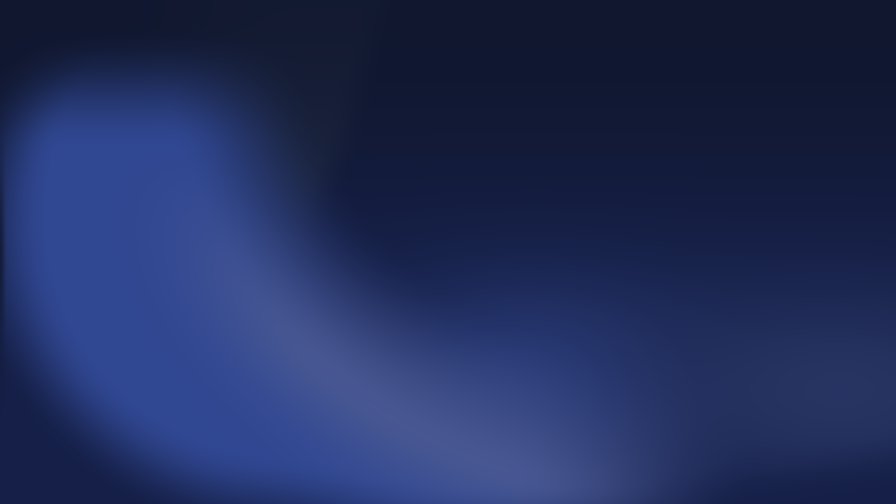
Reproduce this background procedurally as a Shadertoy shader.

```glsl
const vec3 NIGHT = vec3(0.062, 0.090, 0.185);
const vec3 NAVY = vec3(0.083, 0.123, 0.280);
const vec3 COBALT = vec3(0.188, 0.278, 0.570);
const vec3 LAVENDER = vec3(0.285, 0.345, 0.575);
const vec3 POOL_BLUE = vec3(0.180, 0.258, 0.520);
const vec3 DUSK_BLUE = vec3(0.165, 0.215, 0.400);
const vec3 HAZE = vec3(0.125, 0.160, 0.245);

// Positions and sizes are in units of the canvas height.
const vec2 HOLLOW_CENTER = vec2(1.296, 1.0);
const vec2 HOLLOW_FADE = vec2(0.70, 1.0);
const vec2 RIM_CENTER = vec2(0.567, 0.572);
const vec2 RIM_FADE = vec2(0.47, 0.65);
const vec2 TOP_FADE = vec2(0.70, 0.95);
const vec2 TAIL_FADE = vec2(1.0, 1.5);
const float RIDGE_RADIUS = 0.95;
const float RIDGE_WIDTH = 0.13;
const vec2 POOL_CENTER = vec2(1.04, 0.235);
const vec2 POOL_SIZE = vec2(0.32, 0.20);
const vec2 DUSK_CENTER = vec2(1.67, 0.225);
const vec2 DUSK_SIZE = vec2(0.40, 0.20);
const float FLOOR_START = 1.25;
const float FLOOR_SLOPE = 0.16;

float fadeOut(vec2 range, float value) {
    return 1.0 - smoothstep(range.x, range.y, value);
}

float softGlow(vec2 p, vec2 center, vec2 size) {
    vec2 d = (p - center) / size;
    return exp(-dot(d, d));
}

// Dark sky with two low glows above a sloping floor
vec3 backdrop(vec2 p) {
    vec3 color = mix(NAVY, NIGHT, smoothstep(0.35, 0.95, p.y));
    float floorY = FLOOR_SLOPE * (p.x - FLOOR_START);
    float aboveFloor = smoothstep(-0.06, 0.06, p.y - floorY);
    color = mix(color, POOL_BLUE, 0.80 * aboveFloor * softGlow(p, POOL_CENTER, POOL_SIZE));
    return mix(color, DUSK_BLUE, 0.85 * aboveFloor * softGlow(p, DUSK_CENTER, DUSK_SIZE));
}

// Faint grey veil with a slanted right edge
float veil(vec2 p) {
    float edgeX = mix(0.67, 0.764, (p.y - 0.65) / 0.30);
    float sides = smoothstep(0.20, 0.58, p.x) * fadeOut(vec2(-0.06, 0.025), p.x - edgeX);
    return sides * smoothstep(0.40, 0.70, p.y) * mix(1.0, 0.3, smoothstep(0.65, 1.0, p.y));
}

// Crescent between a round outer rim and a larger hollow
float crescent(vec2 p, float hollowDistance) {
    vec2 fromRim = p - RIM_CENTER;
    float rimDistance = length(vec2(min(fromRim.x, 0.0), fromRim.y));
    rimDistance -= 0.06 * smoothstep(0.5, 0.9, p.x);
    float body = smoothstep(HOLLOW_FADE.x, HOLLOW_FADE.y, hollowDistance);
    body *= fadeOut(RIM_FADE, rimDistance);
    return body * fadeOut(TOP_FADE, p.y) * fadeOut(TAIL_FADE, p.x);
}

void mainImage(out vec4 fragColor, in vec2 fragCoord) {
    vec2 p = fragCoord / iResolution.y;
    p.x *= (16.0 / 9.0) * iResolution.y / iResolution.x;
    float hollowDistance = length(p - HOLLOW_CENTER);

    vec3 color = mix(backdrop(p), HAZE, 0.55 * veil(p));

    // Pale ridge along the inner side of the crescent
    float ridgeOffset = max(hollowDistance - RIDGE_RADIUS, 0.0) / RIDGE_WIDTH;
    float ridge = exp(-ridgeOffset * ridgeOffset) * fadeOut(vec2(0.25, 0.75), p.y);
    color = mix(color, mix(COBALT, LAVENDER, ridge), crescent(p, hollowDistance));

    // Thin shadow on the left border
    float shade = fadeOut(vec2(0.0, 0.014), p.x) * softGlow(p, vec2(0.0, 0.49), vec2(1.0, 0.18));
    color = mix(color, NIGHT, 0.8 * shade);

    fragColor = vec4(color, 1.0);
}
```
